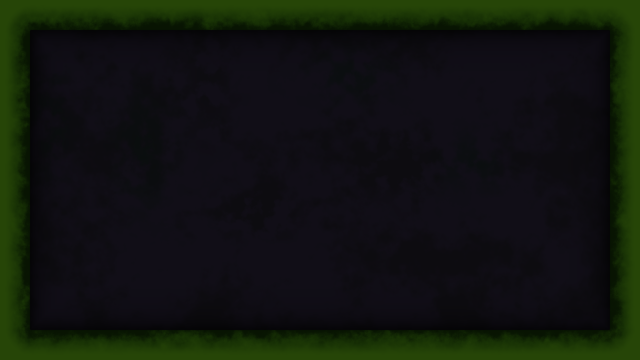
A WebGL 1 fragment shader for this background:

```glsl
precision highp float;
// A dark, stained stone panel sunk into a mossy green border.

uniform vec2 u_resolution;

// Lengths are fractions of the canvas height.
const float BORDER = 0.0833;
const float CORNER = 0.004;
const float MOSS_FADE = 0.073;
const float SHADOW_WIDTH = 0.032;
const float SHADOW_DEPTH = 0.68;
const float STAIN_DEPTH = 0.34;

const vec3 MOSS_DARK = vec3(0.030, 0.080, 0.008);
const vec3 MOSS_MID = vec3(0.090, 0.190, 0.018);
const vec3 MOSS_LIGHT = vec3(0.150, 0.272, 0.028);
const vec3 STONE = vec3(0.066, 0.055, 0.090);
const vec3 STAIN = vec3(0.045, 0.043, 0.052);
const vec3 ALGAE = vec3(0.034, 0.058, 0.052);

float hash(vec2 p) {
  vec3 q = fract(p.xyx * vec3(0.1031, 0.1030, 0.0973));
  q += dot(q, q.yzx + 33.33);
  return fract((q.x + q.y) * q.z);
}

float noise(vec2 p) {
  vec2 cell = floor(p);
  vec2 f = fract(p);
  f = f * f * (3.0 - 2.0 * f);
  float low = mix(hash(cell), hash(cell + vec2(1.0, 0.0)), f.x);
  float high = mix(hash(cell + vec2(0.0, 1.0)), hash(cell + vec2(1.0, 1.0)), f.x);
  return mix(low, high, f.y);
}

float fbm(vec2 p) {
  float sum = 0.0;
  float weight = 0.5;
  for (int i = 0; i < 5; i++) {
    sum += weight * noise(p);
    p = mat2(1.6, 1.2, -1.2, 1.6) * p + 17.3;
    weight *= 0.5;
  }
  return sum / 0.96875;
}

float boxDistance(vec2 p, vec2 halfSize) {
  vec2 q = abs(p) - halfSize + CORNER;
  return length(max(q, 0.0)) + min(max(q.x, q.y), 0.0) - CORNER;
}

// Soft elliptical patch.
float patchMask(vec2 p, vec2 center, vec2 radius) {
  vec2 q = (p - center) / radius;
  return exp(-dot(q, q));
}

vec3 mossColor(vec2 p, float dist) {
  float clumps = fbm(p * 26.0) - 0.5;
  float tufts = fbm(p * 75.0 + 9.0) - 0.5;
  float height = clamp(dist / MOSS_FADE, 0.0, 1.0);
  float rough = 1.0 - 0.85 * smoothstep(0.25, 0.9, height);
  float light = clamp(height + rough * (0.65 * clumps + 0.35 * tufts), 0.0, 1.0);
  vec3 color = mix(MOSS_DARK, MOSS_MID, smoothstep(0.0, 0.5, light));
  return mix(color, MOSS_LIGHT, smoothstep(0.35, 1.0, light));
}

vec3 stoneColor(vec2 p, float depth) {
  // Broad blotches broken up by finer grain, denser near the rim.
  float blotch = fbm(p * 7.0 + 3.0);
  float grain = fbm(p * 32.0 + 41.0);
  float rim = exp(-depth / 0.09);
  float stain = smoothstep(0.42, 0.72, 0.6 * blotch + 0.4 * grain + 0.09 * rim);
  float worn = patchMask(p, vec2(1.12, 0.53), vec2(0.09, 0.10))
             + patchMask(p, vec2(0.72, 0.41), vec2(0.14, 0.06))
             + patchMask(p, vec2(0.58, 0.77), vec2(0.07, 0.16));
  stain = clamp(stain + worn * smoothstep(0.38, 0.65, grain), 0.0, 1.0);
  vec3 color = mix(STONE, STAIN, stain * (STAIN_DEPTH + 0.4));

  // Faint green growth.
  float algae = patchMask(p, vec2(0.40, 0.58), vec2(0.08, 0.16))
              + patchMask(p, vec2(1.31, 0.55), vec2(0.09, 0.08))
              + patchMask(p, vec2(0.97, 0.79), vec2(0.12, 0.07))
              + patchMask(p, vec2(0.14, 0.66), vec2(0.06, 0.14));
  color = mix(color, ALGAE, 0.65 * algae * smoothstep(0.35, 0.68, grain));

  float shadow = SHADOW_DEPTH * exp(-depth / SHADOW_WIDTH);
  return color * (1.0 - shadow);
}

void main() {
  vec2 p = gl_FragCoord.xy / u_resolution.y;
  vec2 center = 0.5 * vec2(u_resolution.x / u_resolution.y, 1.0);
  float dist = boxDistance(p - center, center - BORDER);
  float edge = 0.75 / u_resolution.y;

  vec3 moss = mossColor(p, max(dist, 0.0));
  vec3 stone = stoneColor(p, max(-dist, 0.0));
  gl_FragColor = vec4(mix(stone, moss, smoothstep(-edge, edge, dist)), 1.0);
}
```
